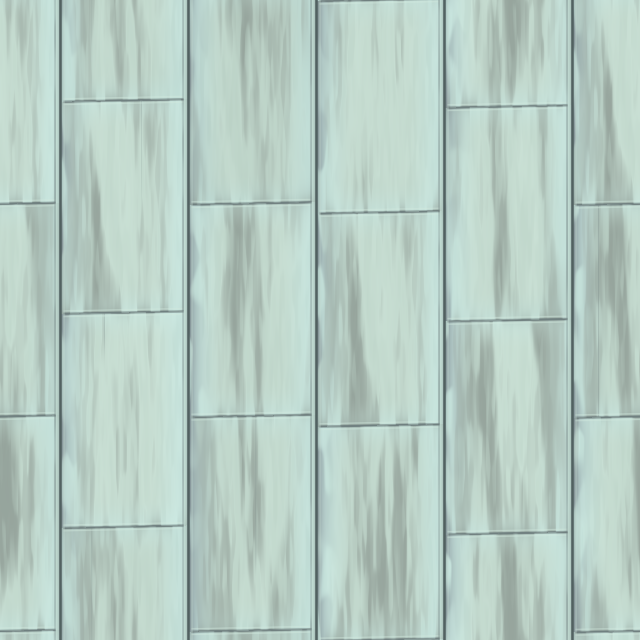
Write a three.js fragment shader that draws this texture.

```glsl
#define COLUMNS 5.0
#define ROWS 3.0
#define SEAM_X 0.0945
#define SEAM_WIDTH 0.0020
#define JOINT_WIDTH 0.0018
#define RIB_WIDTH 0.0085
#define SOFTNESS 0.0012
#define TILT 0.004
#define PAINT vec3(0.785, 0.878, 0.835)
#define STAIN vec3(0.565, 0.620, 0.590)
#define SLATE vec3(0.44, 0.50, 0.50)
#define SEAM_DARK vec3(0.31, 0.37, 0.37)

varying vec2 vUv;

float hash(vec2 p) {
  return fract(sin(dot(p, vec2(127.1, 311.7))) * 43758.5);
}

// Smooth cellular noise: random cell values blended by distance
float cells(vec2 p) {
  vec2 base = floor(p);
  float sum = 0.0;
  float total = 0.0;
  for (int j = -1; j <= 1; j++) {
    for (int i = -1; i <= 1; i++) {
      vec2 cell = base + vec2(float(i), float(j));
      vec2 site = cell + vec2(hash(cell), hash(cell + 17.3));
      vec2 d = p - site;
      float weight = exp(-6.0 * dot(d, d));
      sum += weight * hash(cell + 41.7);
      total += weight;
    }
  }
  return sum / max(total, 1e-5);
}

// Soft line of given half width around distance zero
float line(float d, float halfWidth) {
  return 1.0 - smoothstep(halfWidth - SOFTNESS, halfWidth + SOFTNESS, abs(d));
}

float rowShift(float col) {
  return 0.5 * step(mod(col, 3.0), 0.5);
}

// Height of joint k in a column, slightly uneven
float jointY(float col, float k) {
  float jitter = hash(vec2(col + 3.0, mod(k, ROWS) + 9.0)) - 0.5;
  return (k + rowShift(col)) / ROWS + 0.007 + 0.010 * sin(1.7 * col + 0.4) + 0.003 * jitter;
}

void main() {
  // Column and distances to its sides
  float x = (vUv.x - SEAM_X) * COLUMNS;
  float col = mod(floor(x), COLUMNS);
  float u = fract(x);
  float left = u / COLUMNS;
  float right = (1.0 - u) / COLUMNS;

  // Plank and distances to its ends
  float y = vUv.y - TILT * (u - 0.5);
  float k = floor(y * ROWS - rowShift(col));
  if (y < jointY(col, k)) k -= 1.0;
  if (y >= jointY(col, k + 1.0)) k += 1.0;
  float bottom = y - jointY(col, k);
  float top = jointY(col, k + 1.0) - y;
  vec2 plank = vec2(col, mod(k, ROWS));
  float seed = hash(plank + 5.0);

  // Streaks drawn out along the plank
  vec2 p = vec2(left, bottom);
  vec2 offset = vec2(seed * 57.0, seed * 31.0);
  float broad = cells(p * vec2(28.0, 3.2) + offset);
  float streak = cells(p * vec2(85.0, 6.0) + offset + 11.0);
  float grain = cells(p * vec2(210.0, 18.0) + offset + 23.0);
  float wear = 0.42 * broad + 0.34 * streak + 0.24 * grain + 0.06 * (seed - 0.5);
  float side = min(left, right);
  float inner = smoothstep(0.0, 0.06, side) * smoothstep(-0.03, 0.05, min(top, bottom));

  // Weathered paint, cooler and cleaner along the edges, greyer in the middle
  vec3 color = mix(PAINT + vec3(-0.01, 0.012, 0.03), PAINT - vec3(0.016, 0.02, 0.022), inner);
  color += 0.03 * (hash(plank + 63.0) - 0.5);
  color = mix(color, STAIN, 0.95 * smoothstep(0.42, 0.88, wear) * mix(0.4, 1.0, inner));
  color += 0.03 * (grain - 0.5) + 0.02 * (streak - 0.5);

  // Hairline crack on some planks
  float crackX = 0.04 + 0.11 * hash(plank + 31.0);
  float crack = line(left - crackX, 0.0004) * step(0.65, hash(plank + 47.0));
  color = mix(color, SLATE, 0.4 * crack * smoothstep(0.3, 0.6, broad));

  // Grime gathered at the ends and the left side
  float patchy = smoothstep(0.35, 0.75, streak);
  float endGrime = exp(-bottom / 0.013) + 0.5 * exp(-top / 0.008);
  color = mix(color, STAIN, 0.6 * patchy * endGrime);
  float edgePatch = cells(vec2(left * 60.0, bottom * 16.0) + offset + 71.0);
  float sideGrime = exp(-left / 0.011) * smoothstep(0.2, 0.75, edgePatch);
  color = mix(color, vec3(0.46, 0.50, 0.54), 0.85 * sideGrime);

  // Joints with a pale lip, ending at the rib
  float span = smoothstep(0.003, 0.006, left) * smoothstep(RIB_WIDTH - 0.002, RIB_WIDTH, right);
  float lip = max(line(bottom - 0.0045, 0.001), line(top - 0.0045, 0.001));
  color = mix(color, PAINT + 0.035, 0.5 * lip * span);
  float joint = line(min(bottom, top), JOINT_WIDTH);
  color = mix(color, SLATE, joint * span * mix(0.7, 1.0, patchy));

  // Raised rib on the right side of each column
  float rib = 1.0 - smoothstep(RIB_WIDTH - 0.002, RIB_WIDTH, right);
  color = mix(color, PAINT + vec3(0.0, 0.01, 0.01), 0.6 * rib);
  color = mix(color, SLATE, line(right - RIB_WIDTH, 0.0008) * mix(0.4, 0.9, edgePatch));

  // Dark seam with a soft shadow and a thin highlight
  color = mix(color, PAINT + 0.02, 0.45 * line(left - 0.0055, 0.001));
  color = mix(color, SLATE, 0.7 * exp(-side / 0.003));
  color = mix(color, SEAM_DARK, 0.95 * line(side, SEAM_WIDTH));

  gl_FragColor = vec4(color, 1.0);
}
```
